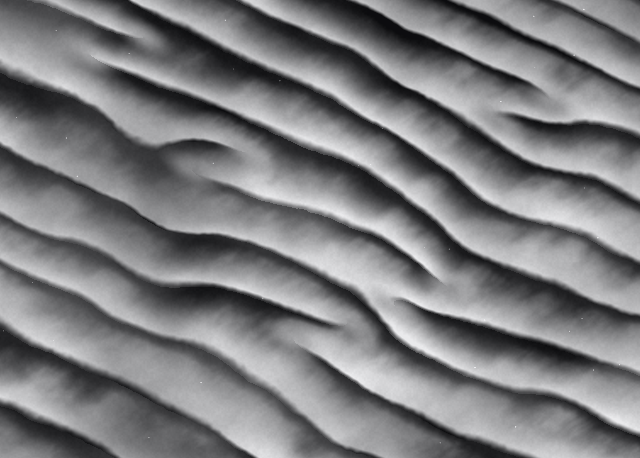
Write a WebGL 1 fragment shader that draws this texture.

```glsl
precision highp float;
// Wind-blown sand in raking light: slanting ripples with a soft dark crest that
// fades down into pale sand. A warped sawtooth phase forms the ripples; pairs of
// opposite phase vortices make some crests end and overlap their neighbours.
uniform vec2 u_resolution;

#define SPACING 0.123              // vertical distance between crests
#define SLOPE 0.45                 // fall of the crests per unit of width
#define FIRST_CREST 0.17           // drop of the reference crest at the left
#define SPREAD 0.15                // widening of the ripples downwards
#define WARP 0.9                   // wandering of the crests, in ripples
#define EDGE 0.10                  // mean softness of the crest, in ripples
#define BREAKS 5                   // number of overlapping crest ends
#define OVERLAP vec2(0.058, 0.02)  // half offset between paired crest ends
#define CONTRAST 1.12              // depth of light and shade
#define MOTTLE 0.62                // strength of broad patches
#define GRAIN 0.055                // strength of sand grain
#define SPECKS 0.025               // share of cells with a bright grain

const float TAU = 6.2831853;

float hash(vec2 p) {
  vec3 q = fract(vec3(p.xyx) * 0.1031);
  q += dot(q, q.yzx + 33.33);
  return fract((q.x + q.y) * q.z);
}

float noise(vec2 p) {
  vec2 i = floor(p), f = fract(p);
  f = f * f * f * (f * (f * 6.0 - 15.0) + 10.0);
  return mix(mix(hash(i), hash(i + vec2(1.0, 0.0)), f.x),
             mix(hash(i + vec2(0.0, 1.0)), hash(i + 1.0), f.x), f.y);
}

float fbm(vec2 p) {
  float sum = 0.0, weight = 0.53;
  for (int i = 0; i < 4; i++) {
    sum += weight * noise(p);
    p = mat2(0.8, 0.6, -0.6, 0.8) * p * 2.1 + 17.3;
    weight *= 0.5;
  }
  return sum;
}

// Offset measured along the crests, stretched so that crest ends taper
vec2 crestFrame(vec2 d) {
  return vec2(d.x, 1.8 * (d.y + SLOPE * d.x));
}

// Adds the crest ends to the phase; returns the relief left around them
float breakCrests(vec2 p, inout float phase) {
  float relief = 1.0;
  for (int i = 0; i < BREAKS; i++) {
    float t = float(i);
    vec2 centre = vec2(0.255 + 0.222 * t, 0.57 + 0.33 * cos(1.33 * t));
    vec2 a = crestFrame(p - centre - OVERLAP);
    vec2 b = crestFrame(p - centre + OVERLAP);
    phase += (atan(a.y, a.x) - atan(b.y, b.x)) / TAU;
    relief *= smoothstep(0.0, 0.08, length(a)) * smoothstep(0.0, 0.08, length(b));
  }
  return relief;
}

// Sparse bright grains, one at most per cell
float specks(vec2 p) {
  vec2 g = p * 38.0, cell = floor(g);
  vec2 spot = 0.2 + 0.6 * vec2(hash(cell + 3.7), hash(cell + 91.2));
  float size = mix(0.05, 0.10, hash(cell + 55.0));
  float disc = 1.0 - smoothstep(size * 0.3, size, length(fract(g) - spot));
  return disc * step(1.0 - SPECKS, hash(cell + 12.0));
}

void main() {
  vec2 p = gl_FragCoord.xy / u_resolution.y;
  float across = 1.0 - p.y - SLOPE * p.x;
  float along = dot(p, normalize(vec2(1.0, -SLOPE)));
  vec2 flow = vec2(along, across);

  // Ripple phase, rising by one from each crest to the next below
  float phase = (across - SPREAD * across * across - FIRST_CREST) / SPACING;
  float bend = 0.7 * noise(flow * vec2(2.6, 3.0) + 4.0)
             + 0.3 * noise(flow * vec2(6.5, 6.0) + 23.0);
  phase += WARP * (bend - 0.5);
  phase += 0.05 * (noise(p * 17.0) - 0.5) + 0.02 * (noise(p * 90.0) - 0.5);
  float relief = breakCrests(p, phase);
  float ramp = fract(phase);

  // Shadow of varying depth below the crest, easing into lit sand
  float wisps = fbm(vec2(along * 13.0 + across * 6.0, across * 6.0) + 31.0);
  float patches = fbm(flow * vec2(3.4, 4.5) + 60.0);
  float depth = mix(0.5, 1.9, smoothstep(0.28, 0.72, 0.55 * patches + 0.45 * wisps));
  float lit = pow(max(ramp, 0.001), depth);
  float tone = 0.09 + 1.08 * lit - 0.37 * lit * lit;

  // Dark stripe hugging the crest, of uneven width
  float stripe = 1.0 - smoothstep(0.02, 0.12 + 0.22 * patches, ramp);
  tone = mix(tone, 0.12, 0.6 * stripe);

  // Crest line of uneven softness, never thinner than the sampling allows
  float edge = max(EDGE * mix(0.6, 1.8, noise(flow * vec2(6.0, 9.0) + 2.0)),
                   1.5 / (u_resolution.y * SPACING));
  tone = mix(tone, 0.13, smoothstep(1.0 - edge, 1.0, ramp));
  tone = 0.5 + CONTRAST * (tone - 0.5);

  // Levelled sand at the crest ends and on flatter stretches
  float flatten = smoothstep(0.15, 0.7, noise(flow * vec2(3.2, 5.0) + 8.0));
  tone = mix(0.56, tone, relief * mix(0.66, 1.0, flatten));

  // Broad light, wisps, grain and bright specks
  float wear = 0.72 * fbm(p * 3.2 + 14.0) + 0.28 * wisps - 0.47;
  tone += MOTTLE * wear * (0.4 + 0.8 * lit);
  float grain = 0.55 * noise(p * 270.0) + 0.45 * noise(p * 130.0 + 7.0) - 0.5;
  tone += GRAIN * grain * (0.5 + 0.5 * tone);
  tone += 0.25 * specks(p);

  tone = clamp(tone, 0.05, 0.92);
  gl_FragColor = vec4(vec3(tone) + vec3(-0.002, -0.001, 0.007), 1.0);
}
```
